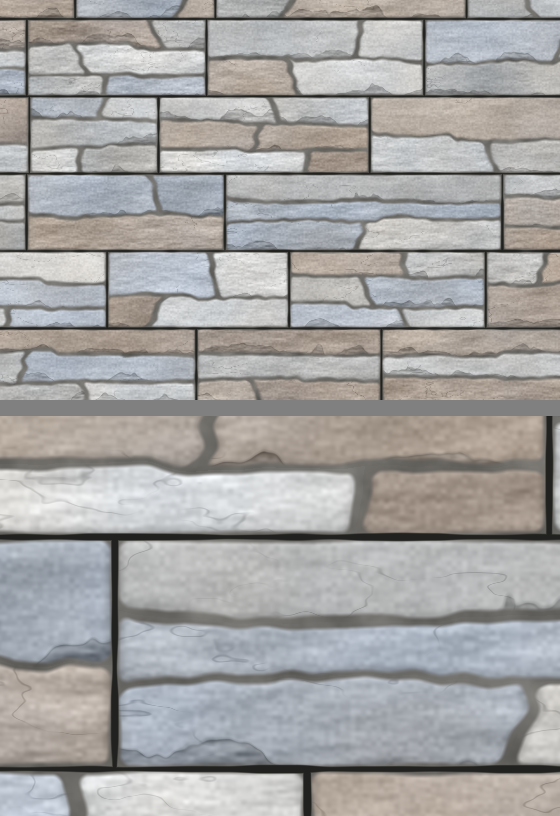
Top, the full canvas; bottom, a detail of the centre.
Reproduce this texture procedurally as a WebGL 1 fragment shader.

```glsl
precision highp float;
// Stacked ledgestone wall: long panels of split grey, bluish and tan stones.
uniform vec2 u_resolution;

#define ROW_H 0.1934
#define ROW_Y 0.179
#define PANEL_W 0.53
#define JOINT 0.0026
#define GAP 0.0026
#define ROUNDING 0.013
#define RELIEF 0.55
#define GRAIN 0.07
#define WARM_SHARE 0.25
#define BLUE_SHARE 0.22
#define SPLIT_CHANCE 0.65
#define CHIP_CHANCE 0.55

float hash(vec2 p) {
  vec3 q = fract(vec3(p.xyx) * 0.1031);
  q += dot(q, q.yzx + 33.33);
  return fract((q.x + q.y) * q.z);
}

float noise(vec2 p) {
  vec2 i = floor(p), f = fract(p);
  f = f * f * (3.0 - 2.0 * f);
  return mix(mix(hash(i), hash(i + vec2(1, 0)), f.x),
             mix(hash(i + vec2(0, 1)), hash(i + vec2(1, 1)), f.x), f.y);
}

float fbm(vec2 p) {
  float sum = 0.0, amp = 0.53;
  for (int i = 0; i < 4; i++) {
    sum += amp * noise(p);
    p = p * 2.03 + 17.3;
    amp *= 0.5;
  }
  return sum;
}

// Position of the i-th vertical panel joint of a row, in panel widths.
float panelEdge(float i, float row) {
  return i + 0.5 * (hash(vec2(i + 31.0, row * 5.0 + 70.0)) - 0.5);
}

// Height of the j-th course line in a panel: jittered, stepped and wavy.
float courseEdge(float j, float n, float x, vec2 panel, float stepX) {
  if (j < 0.5) return 0.0;
  if (j > n - 0.5) return 1.0;
  vec2 key = panel * 7.0 + j * 3.0;
  float shift = 0.34 * (hash(key) - 0.5);
  shift += 0.4 * (hash(key + 4.0) - 0.5) * smoothstep(-0.013, 0.013, x - stepX);
  float seed = key.x + key.y * 1.7;
  shift += 0.15 * (noise(vec2(x * 9.0, seed)) - 0.5);
  shift += 0.06 * (noise(vec2(x * 48.0, seed)) - 0.5);
  return (j + shift) / n;
}

void main() {
  vec2 p = gl_FragCoord.xy / u_resolution.y;
  float aa = 1.0 / u_resolution.y;

  // Row and panel
  float y = (p.y - ROW_Y) / ROW_H + 10.0;
  float row = floor(y), v = y - row;
  float x = p.x / PANEL_W + 10.0 + hash(vec2(row, 9.0));
  float i = floor(x);
  if (x < panelEdge(i, row)) i -= 1.0;
  else if (x >= panelEdge(i + 1.0, row)) i += 1.0;
  float left = panelEdge(i, row), right = panelEdge(i + 1.0, row);
  float along = (x - left) * PANEL_W, width = (right - left) * PANEL_W;
  vec2 panel = vec2(i, row);

  // Course within the panel
  float n = hash(panel + 50.0) < 0.4 ? 2.0 : 3.0;
  float stepX = width * mix(0.25, 0.75, hash(panel + 61.0));
  float course = 0.0, low = 0.0, high = 1.0;
  for (int k = 0; k < 3; k++) {
    float j = float(k);
    if (j >= n) break;
    float a = courseEdge(j, n, along, panel, stepX);
    float b = courseEdge(j + 1.0, n, along, panel, stepX);
    if (v >= a && v < b) { course = j; low = a; high = b; }
  }

  // Slanted split of the course into two stones
  vec2 id = panel * 5.0 + vec2(course * 13.0, course * 7.0);
  float below = (v - low) * ROW_H, above = (high - v) * ROW_H;
  float toLeft = along, toRight = width - along;
  if (hash(id + 3.0) < SPLIT_CHANCE) {
    float cut = width * mix(0.25, 0.75, hash(id + 8.0));
    cut += 0.5 * (hash(id + 15.0) - 0.5) * (below - above);
    cut += 0.012 * (noise(vec2(p.y * 50.0, id.x)) - 0.5);
    float side = along - cut;
    if (side > 0.0) { toLeft = side - 0.002; id += 101.0; }
    else toRight = -side - 0.002;
  }
  float dx = min(toLeft, toRight), dy = min(below, above);
  float inset = ROUNDING - length(max(ROUNDING - vec2(dx, dy), 0.0));
  float joint = min(min(along, width - along), min(v, 1.0 - v) * ROW_H);

  // Stone colour: grey base, tan or bluish stones, cloudy stains
  vec2 q = p + id * 0.37;
  float cloud = fbm(q * vec2(7.0, 11.0)) - 0.5;
  float kind = hash(id + 22.0);
  vec3 colour = mix(vec3(0.69, 0.69, 0.685), vec3(0.82, 0.825, 0.825), hash(id + 29.0));
  if (kind < WARM_SHARE) colour = mix(vec3(0.65, 0.60, 0.56), vec3(0.73, 0.69, 0.65), hash(id + 37.0));
  else if (kind > 1.0 - BLUE_SHARE) colour = mix(vec3(0.65, 0.68, 0.72), vec3(0.78, 0.80, 0.83), hash(id + 37.0));
  colour += 0.2 * cloud;
  colour += vec3(0.05, 0.01, -0.04) * (fbm(q * 5.0 + 40.0) - 0.5);

  // Layered relief lit from the upper left, and fine grain
  vec2 scale = vec2(15.0, 42.0);
  float bump = fbm(q * scale) - fbm((q + vec2(-0.002, 0.004)) * scale);
  colour += RELIEF * mix(0.35, 1.0, hash(id + 44.0)) * bump;
  colour += GRAIN * (noise(q * 230.0) - 0.5);
  float crack = abs(fbm(q * vec2(9.0, 22.0) + 80.0) - 0.5);
  colour -= 0.1 * (1.0 - smoothstep(0.0, 0.012, crack)) * smoothstep(0.0, 0.15, cloud);

  // Broken lower lip and bevelled rims
  float lip = 0.085 * (fbm(q * vec2(14.0, 9.0) + 12.0) - 0.42);
  if (hash(id + 53.0) > CHIP_CHANCE) lip = -1.0;
  float chip = 1.0 - smoothstep(-aa, aa, below - lip);
  float rim = 1.0 - smoothstep(0.0, 0.003, abs(below - lip));
  colour *= 1.0 - 0.17 * chip - 0.12 * rim;
  colour += chip * RELIEF * bump;
  colour += 0.05 * (1.0 - smoothstep(0.004, 0.012, above));
  colour *= 1.0 - 0.16 * (1.0 - smoothstep(0.002, 0.012, min(below, dx)));

  // Recessed gaps between stones, then dark panel joints
  float gap = GAP + 0.004 * noise(p * vec2(22.0, 30.0));
  float recess = 1.0 - smoothstep(gap - 0.002 - aa, gap + 0.001 + aa, inset);
  vec3 shadow = mix(vec3(0.29, 0.285, 0.27), vec3(0.55, 0.54, 0.52), fbm(p * 28.0));
  colour = mix(colour, shadow, recess * 0.95);
  float seam = JOINT * (0.6 + 0.8 * noise(p * 35.0));
  colour = mix(vec3(0.13, 0.13, 0.12), colour, smoothstep(seam - aa, seam + aa, joint));

  gl_FragColor = vec4(clamp(colour, 0.0, 1.0), 1.0);
}
```
